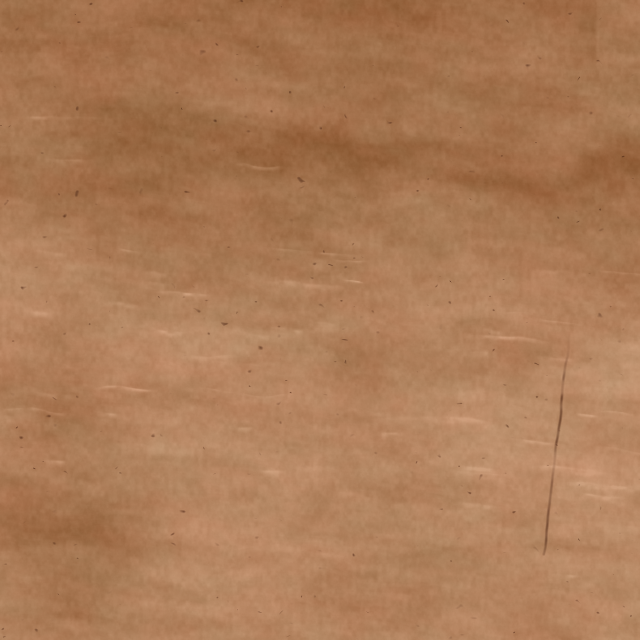
Write a Shadertoy shader that draws this texture.

```glsl
// Warm brown wood board with soft blotches, pale grain streaks, pores and a thin seam.
#define BASE_COLOR vec3(0.674, 0.484, 0.341)
#define TONE_RANGE vec3(0.050, 0.053, 0.056)
#define GRAIN_SLOPE 0.07
#define BLOTCH_GAIN 2.2
#define GRAIN_GAIN 1.3
#define MOTTLE_GAIN 1.3
#define FINE_GAIN 1.25
#define STREAK_COUNT 60
#define STREAK_GAIN 1.1
#define PORE_CELLS 60.0
#define SEAM_TOP vec2(0.891, 0.490)
#define SEAM_BOTTOM vec2(0.850, 0.134)

float hash(vec2 p) {
    vec3 q = fract(vec3(p.xyx) * 0.1031);
    q += dot(q, q.yzx + 33.33);
    return fract((q.x + q.y) * q.z);
}

float noise(vec2 p) {
    vec2 i = floor(p), f = fract(p);
    f = f * f * f * (f * (f * 6.0 - 15.0) + 10.0);
    return mix(mix(hash(i), hash(i + vec2(1, 0)), f.x),
               mix(hash(i + vec2(0, 1)), hash(i + vec2(1, 1)), f.x), f.y);
}

// Layered noise, centred on zero
float fbm(vec2 p) {
    float sum = 0.0, amp = 0.5;
    for (int i = 0; i < 5; i++) {
        sum += amp * (noise(p) - 0.5);
        p = mat2(1.8, 0.35, -0.35, 2.0) * p + 17.3;
        amp *= 0.5;
    }
    return sum;
}

// Soft elliptical spot
float spot(vec2 p, vec2 center, vec2 radius) {
    vec2 d = (p - center) / radius;
    return exp(-dot(d, d));
}

// Broad light and shade across the board
float shading(vec2 p) {
    vec2 w = p + 0.12 * vec2(fbm(p * 6.0), fbm(p * 6.0 + 40.0));
    float t = mix(0.6, -0.65, smoothstep(0.48, 0.72, w.y));
    t -= 0.55 * smoothstep(0.35, 0.0, w.x) * smoothstep(0.65, 0.3, w.y);
    t -= 1.1 * spot(w, vec2(0.12, 0.42), vec2(0.07, 0.07));
    t -= 1.0 * spot(w, vec2(0.12, 0.12), vec2(0.08, 0.12));
    t -= 0.8 * spot(w, vec2(0.19, 0.78), vec2(0.12, 0.16));
    t -= 1.3 * spot(w, vec2(0.47, 0.760), vec2(0.20, 0.025));
    t -= 1.0 * spot(w, vec2(0.90, 0.725), vec2(0.16, 0.020));
    t -= 0.6 * spot(w, vec2(0.45, 1.0), vec2(0.45, 0.05));
    t += 0.6 * spot(w, vec2(0.03, 0.62), vec2(0.15, 0.12));
    t += 0.5 * spot(w, vec2(0.75, 0.30), vec2(0.30, 0.12));
    return t + 0.6 * smoothstep(0.930, 0.935, p.x) * smoothstep(0.87, 0.91, p.y);
}

// Thin broken pale dashes lying along the grain, densest below the middle
float streaks(vec2 g) {
    float sum = 0.0;
    for (int i = 0; i < STREAK_COUNT; i++) {
        float id = float(i);
        float row = hash(vec2(id, 3.7));
        float y = i % 4 == 0 ? row * 1.05 : mix(0.26, 0.66, row);
        vec2 d = g - vec2(hash(vec2(id, 1.3)), y);
        d.y += (hash(vec2(id, 9.1)) - 0.4) * 0.08 * d.x + 0.008 * (noise(g * 22.0 + id) - 0.5);
        float halfLength = mix(0.02, 0.10, pow(hash(vec2(id, 5.9)), 2.0));
        float thickness = mix(0.0016, 0.0045, hash(vec2(id, 7.3)));
        // Crisp upper edge, softer lower edge
        thickness *= d.y > 0.0 ? 0.7 : 1.5;
        float taper = smoothstep(1.0, 0.3, abs(d.x) / halfLength);
        sum += taper * exp(-pow(d.y / thickness, 2.0)) * mix(0.3, 1.3, hash(vec2(id, 2.2)));
    }
    return sum * mix(0.1, 1.6, noise(g * vec2(75.0, 150.0)));
}

// Scattered tiny dark pores, mostly faint
float pores(vec2 p) {
    vec2 q = p * PORE_CELLS + 0.5 * vec2(noise(p * 90.0), noise(p * 90.0 + 30.0));
    vec2 cell = floor(q);
    vec2 center = 0.25 + 0.5 * vec2(hash(cell + 11.0), hash(cell + 23.0));
    vec2 d = (fract(q) - center) * vec2(0.7, 1.0);
    float radius = mix(0.06, 0.13, hash(cell + 31.0));
    float present = step(hash(cell + 47.0), 0.12);
    return present * smoothstep(radius * 1.6, 0.0, length(d)) * pow(hash(cell + 59.0), 1.5);
}

// Narrow, slightly wavering seam that darkens toward its lower end
float seam(vec2 p) {
    vec2 axis = SEAM_BOTTOM - SEAM_TOP, rel = p - SEAM_TOP;
    float along = clamp(dot(rel, axis) / dot(axis, axis), 0.0, 1.0);
    rel.x += 0.003 * (noise(vec2(p.y * 40.0, 4.0)) - 0.5);
    float dist = length(rel - axis * along);
    float strength = smoothstep(0.0, 0.3, along) * mix(0.3, 1.2, noise(p * 90.0));
    return strength * smoothstep(0.0036, 0.0, dist);
}

void mainImage(out vec4 fragColor, in vec2 fragCoord) {
    vec2 p = fragCoord / iResolution.y;
    vec2 g = vec2(p.x, p.y + GRAIN_SLOPE * p.x);
    vec2 bent = g + 0.03 * vec2(fbm(p * 9.0 + 5.0), fbm(p * 9.0 + 60.0));

    // Tone from blotches, long fibres, cloudy mottling and fine grain
    float tone = shading(p) + BLOTCH_GAIN * fbm(bent * vec2(5.0, 10.0) + 3.0);
    tone += GRAIN_GAIN * fbm(bent * vec2(7.0, 44.0) + 71.0);
    tone += MOTTLE_GAIN * fbm(bent * vec2(26.0, 48.0) + 33.0);
    tone += FINE_GAIN * fbm(p * vec2(150.0, 105.0));
    tone += STREAK_GAIN * streaks(g);
    vec3 color = BASE_COLOR + TONE_RANGE * clamp(tone, -2.6, 2.6);

    // Drift between rosy and olive wood in small clouds
    float hue = 0.5 * fbm(bent * vec2(6.0, 10.0) + 120.0) + 0.6 * fbm(bent * vec2(24.0, 36.0) + 9.0);
    color += vec3(0.042, -0.026, -0.018) * hue;

    vec3 darkening = vec3(0.34, 0.42, 0.46);
    color *= 1.0 - darkening * min(pores(g) + 0.9 * seam(p), 1.0);
    fragColor = vec4(color, 1.0);
}
```
